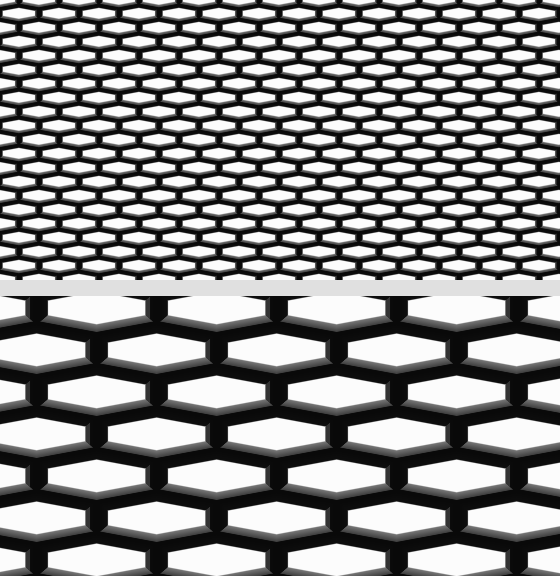
Top: the whole. Bottom: its middle third, enlarged.
This pattern is drawn by a Shadertoy shader. Its source:

```glsl
// Black bevelled metal mesh with staggered, flattened hexagonal openings.

const float PITCH = 20.0 / 7.0; // opening spacing across, in row heights

// Distances to the lower, upper, left and right sides of an opening.
vec4 sideDistances(vec2 p) {
    float slant = 0.185 * abs(p.x) - 0.39;
    return vec4(vec2(slant - p.y, slant + p.y) / 1.017,
                -p.x - 1.16, p.x - 1.16);
}

float largest(vec4 v) {
    return max(max(v.x, v.y), max(v.z, v.w));
}

void mainImage(out vec4 fragColor, in vec2 fragCoord) {
    // Twenty rows fill the height, fourteen openings the width
    float pixel = 20.0 / iResolution.y;
    vec2 p = fragCoord * pixel + vec2(0.08, -0.05);

    // Nearest opening among the staggered rows
    float nearest = 1e3;
    vec4 sides = vec4(0.0);
    for (int i = -1; i <= 1; i++) {
        float row = floor(p.y + 0.5) + float(i);
        float x = p.x - 0.5 * PITCH * mod(row, 2.0);
        x -= PITCH * floor(x / PITCH + 0.5);
        vec4 candidate = sideDistances(vec2(x, p.y - row));
        float d = largest(candidate);
        if (d < nearest) {
            nearest = d;
            sides = candidate;
        }
    }

    // Lit lower ledge, darker right wall, mitred where they meet
    float soft = 0.5 * pixel;
    float ledge = smoothstep(soft, -soft, sides.x - 0.18)
                * smoothstep(-soft, soft, sides.x - max(sides.z, sides.w))
                * step(sides.y, sides.x);
    float wall = smoothstep(soft, -soft, sides.w - 0.11)
               * smoothstep(-soft, soft, sides.w - max(sides.x, sides.y))
               * step(sides.z, sides.w);
    float metal = 0.035 + 0.015 * smoothstep(0.25, 0.0, nearest);
    metal = mix(metal, 0.2, wall);
    metal = mix(metal, mix(0.47, 0.24, clamp(sides.x / 0.18, 0.0, 1.0)), ledge);

    // White shows through the openings
    float solid = smoothstep(-0.8 * pixel, 0.8 * pixel, nearest);
    fragColor = vec4(vec3(mix(0.99, metal, solid)), 1.0);
}
```
